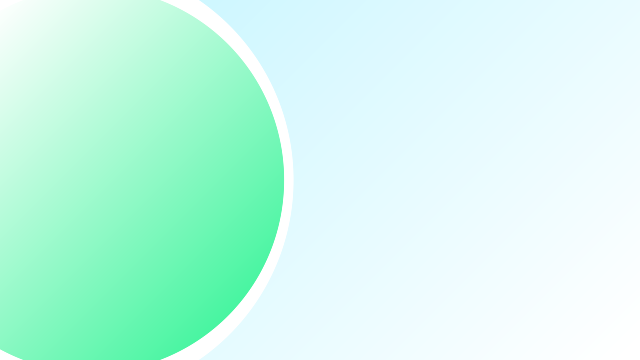
Write a WebGL 1 fragment shader that draws this background.

```glsl
precision highp float;
// A green gradient disc with a white rim on a pale cyan diagonal gradient.

uniform vec2 u_resolution;

// Lengths are in canvas heights
const vec2 DISC_CENTER = vec2(0.2546, 0.5);
const float DISC_RADIUS = 0.5347;
const vec2 RIM_CENTER = vec2(0.209, 0.5);
const float RIM_RADIUS = 0.6065;

const vec3 WHITE = vec3(1.0);
const vec3 SKY = vec3(0.81, 0.968, 1.0);
const vec3 MINT = vec3(0.28, 0.96, 0.63);

// Start and end of each gradient, measured down the diagonal
const vec2 SKY_SPAN = vec2(0.58, 2.73);
const vec2 DISC_SPAN = vec2(0.0, 1.511);

float ramp(float value, vec2 span) {
    return clamp((value - span.x) / (span.y - span.x), 0.0, 1.0);
}

// Antialiased coverage of a circle
float circleMask(vec2 p, vec2 center, float radius) {
    float halfPixel = 0.5 / u_resolution.y;
    return 1.0 - smoothstep(-halfPixel, halfPixel, length(p - center) - radius);
}

void main() {
    vec2 p = gl_FragCoord.xy / u_resolution.y;
    float diagonal = p.x + 1.0 - p.y;

    // Background
    vec3 color = mix(SKY, WHITE, ramp(diagonal, SKY_SPAN));

    // White rim, then the disc
    color = mix(color, WHITE, circleMask(p, RIM_CENTER, RIM_RADIUS));
    vec3 discColor = mix(WHITE, MINT, ramp(diagonal, DISC_SPAN));
    color = mix(color, discColor, circleMask(p, DISC_CENTER, DISC_RADIUS));

    gl_FragColor = vec4(color, 1.0);
}
```
